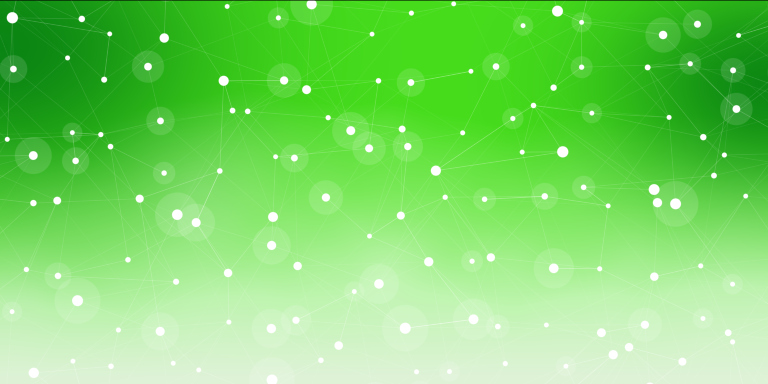
Give the GLSL for this background, as a Shadertoy shader.

```glsl
// A network of white nodes and fine links over a soft green backdrop.
// The backdrop is a vertical colour ramp bent by cloud noise, with dark sides;
// nodes sit on a jittered grid and each one links to hashed neighbours.

#define ROWS 8.0            // grid cells per canvas height
#define LINKS 3             // links tried per node
#define LINK_HALF_WIDTH 0.0007
#define LINK_ALPHA 0.34
#define NODE_MIN 0.0062     // node radii, in canvas heights
#define NODE_MAX 0.0150
#define HALO_SCALE 4.2      // halo radius relative to its node
#define HALO_ALPHA 0.13
#define CLOUD_BEND 0.20     // how far clouds shift the colour ramp

const vec3 PALE  = vec3(0.87, 0.95, 0.84);
const vec3 MINT  = vec3(0.75, 0.96, 0.69);
const vec3 LIME  = vec3(0.50, 0.92, 0.37);
const vec3 GREEN = vec3(0.28, 0.87, 0.11);
const vec3 DEEP  = vec3(0.02, 0.49, 0.07);

vec3 hash3(vec2 p) {
    vec3 q = fract(p.xyx * vec3(0.1031, 0.1030, 0.0973));
    q += dot(q, q.yxz + 33.33);
    return fract((q.xxy + q.yzz) * q.zyx);
}

float valueNoise(vec2 p) {
    vec2 i = floor(p), f = fract(p);
    f = f * f * (3.0 - 2.0 * f);
    float low  = mix(hash3(i).x, hash3(i + vec2(1, 0)).x, f.x);
    float high = mix(hash3(i + vec2(0, 1)).x, hash3(i + vec2(1, 1)).x, f.x);
    return mix(low, high, f.y);
}

float clouds(vec2 p) {
    return 0.6 * valueNoise(p * 3.0 + 11.0) + 0.3 * valueNoise(p * 6.0 + 37.0)
         + 0.1 * valueNoise(p * 12.0 + 71.0);
}

float ramp(float a, float b, float x) {
    return clamp((x - a) / (b - a), 0.0, 1.0);
}

float blob(vec2 p, vec2 centre, vec2 size) {
    vec2 d = (p - centre) / size;
    return exp(-dot(d, d));
}

vec3 backdrop(vec2 uv, vec2 p) {
    float side = abs(uv.x - 0.5) * 2.0;
    float level = uv.y + 0.09 * side * side * smoothstep(0.0, 0.4, uv.y);
    level += CLOUD_BEND * (clouds(p) - 0.5) * smoothstep(0.0, 0.25, uv.y);
    level -= 0.13 * blob(uv, vec2(0.25, 0.60), vec2(0.10, 0.18));

    vec3 col = mix(PALE, MINT, ramp(0.02, 0.25, level));
    col = mix(col, LIME, ramp(0.25, 0.50, level));
    col = mix(col, GREEN, ramp(0.50, 0.72, level));

    float shade = 0.92 * blob(uv, vec2(0.0, 0.88), vec2(0.27, 0.38))
                + 0.88 * blob(uv, vec2(1.0, 0.78), vec2(0.20, 0.28));
    return mix(col, DEEP, min(shade, 1.0));
}

vec2 nodePosition(vec2 cell) {
    return (cell + 0.05 + 0.9 * hash3(cell + 5.0).xy) / ROWS;
}

float segmentDistance(vec2 p, vec2 a, vec2 b) {
    vec2 ab = b - a;
    float t = clamp(dot(p - a, ab) / max(dot(ab, ab), 1e-6), 0.0, 1.0);
    return length(p - a - ab * t);
}

// Antialiased coverage of a shape grown by radius from distance d
float cover(float d, float radius, float px) {
    return 1.0 - smoothstep(radius - px, radius + px, d);
}

void mainImage(out vec4 fragColor, in vec2 fragCoord) {
    vec2 uv = fragCoord / iResolution.xy;
    vec2 p = fragCoord / iResolution.y;
    float px = 0.75 / iResolution.y;
    vec2 home = floor(p * ROWS);
    vec3 col = backdrop(uv, p);

    // Links reach up to two cells sideways and upwards
    for (int y = -2; y <= 0; y++)
    for (int x = -2; x <= 2; x++) {
        vec2 cell = home + vec2(x, y);
        vec2 start = nodePosition(cell);
        for (int k = 0; k < LINKS; k++) {
            vec3 h = hash3(cell + 19.0 + 43.0 * float(k));
            vec2 offset = floor(h.xy * vec2(5.0, 3.0)) - vec2(2.0, 0.0);
            float d = segmentDistance(p, start, nodePosition(cell + offset));
            float alpha = LINK_ALPHA * mix(0.35, 1.0, h.z) / max(length(offset), 1.0);
            col = mix(col, vec3(1), alpha * cover(d, LINK_HALF_WIDTH, px));
        }
    }

    // Nodes, some with a translucent halo
    for (int y = -1; y <= 1; y++)
    for (int x = -1; x <= 1; x++) {
        vec2 cell = home + vec2(x, y);
        vec3 h = hash3(cell + 91.0);
        float d = length(p - nodePosition(cell));
        float radius = mix(NODE_MIN, NODE_MAX, h.x * h.x);
        float halo = HALO_ALPHA * step(0.6, h.y);
        col = mix(col, vec3(1), halo * cover(d, radius * HALO_SCALE, px));
        col = mix(col, vec3(1), cover(d, radius, px));
    }

    // Thin dark rim along the top
    col *= 1.0 - 0.55 * smoothstep(0.9965, 0.9985, uv.y);
    fragColor = vec4(col, 1.0);
}
```
